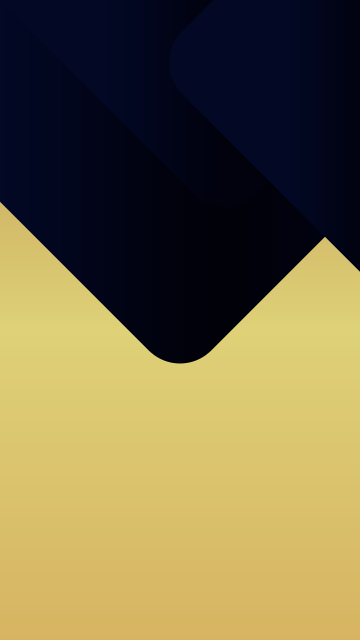
A WebGL 2 fragment shader for this background:

```glsl
#version 300 es
precision highp float;

uniform vec2 u_resolution;
out vec4 fragColor;

// Panel tips and rounding, in canvas widths
#define FRONT_TIP vec2(0.500, 0.7176)
#define MIDDLE_TIP vec2(0.625, 1.1528)
#define SIDE_TIP vec2(0.419, 1.604)
#define CORNER_RADIUS 0.122
#define SHEEN_HEIGHT 0.863

// Palette
#define NAVY vec3(0.010, 0.031, 0.142)
#define INK vec3(0.002, 0.004, 0.040)
#define GOLD_LIGHT vec3(0.870, 0.820, 0.470)
#define GOLD_UPPER vec3(0.825, 0.725, 0.410)
#define GOLD_LOWER vec3(0.842, 0.706, 0.380)

// Signed distance to a right-angled wedge with a rounded tip pointing along dir
float roundedWedge(vec2 p, vec2 tip, vec2 dir) {
    vec2 side = vec2(-dir.y, dir.x);
    vec2 q = p - tip;
    vec2 d = vec2(dot(q, dir + side), dot(q, dir - side)) * inversesqrt(2.0);
    d += CORNER_RADIUS;
    return min(max(d.x, d.y), 0.0) + length(max(d, 0.0)) - CORNER_RADIUS;
}

// Antialiased coverage of a distance
float coverage(float d) {
    return clamp(0.5 - d * u_resolution.x, 0.0, 1.0);
}

// Gold ground with a soft horizontal sheen
vec3 goldGround(float y) {
    vec3 below = mix(GOLD_LOWER, GOLD_LIGHT, clamp(y / SHEEN_HEIGHT, 0.0, 1.0));
    float rise = clamp((y - SHEEN_HEIGHT) / 0.34, 0.0, 1.0);
    return mix(below, GOLD_UPPER, rise);
}

void main() {
    vec2 p = gl_FragCoord.xy / u_resolution.x;
    vec3 color = goldGround(p.y);

    // Front panel: navy at the left, darkest right of centre
    float frontShade = smoothstep(-0.05, 0.62, p.x) - 0.22 * smoothstep(0.64, 0.95, p.x);
    vec3 front = mix(NAVY, INK, frontShade);
    color = mix(color, front, coverage(roundedWedge(p, FRONT_TIP, vec2(0.0, -1.0))));

    // Middle panel: stays navy longer, then falls into shadow
    vec3 middle = mix(NAVY, INK, 0.90 * smoothstep(0.26, 0.66, p.x));
    color = mix(color, middle, coverage(roundedWedge(p, MIDDLE_TIP, vec2(0.0, -1.0))));

    // Side panel: flat navy with a darker right border
    vec3 sidePanel = mix(NAVY, INK, 0.80 * smoothstep(0.78, 1.03, p.x));
    color = mix(color, sidePanel, coverage(roundedWedge(p, SIDE_TIP, vec2(-1.0, 0.0))));

    fragColor = vec4(color, 1.0);
}
```
